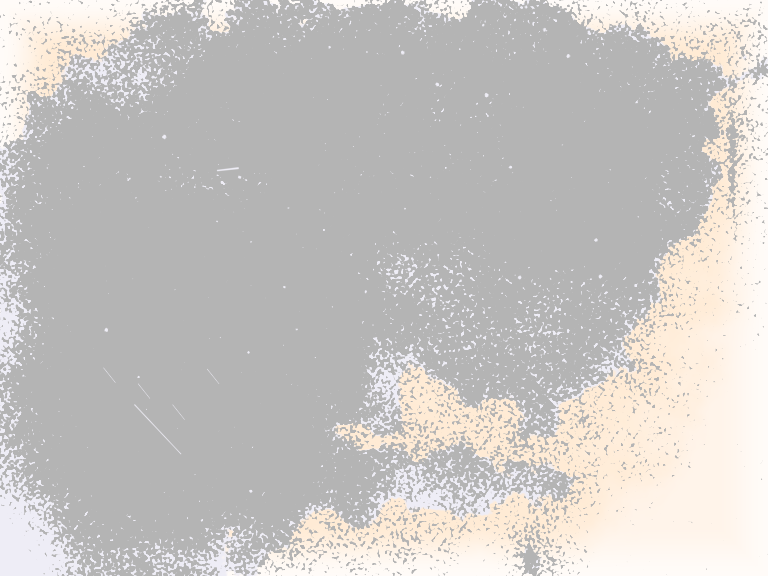
This texture is drawn by a Shadertoy shader. Its source:

```glsl
// Weathered grey paint flaking off warm paper, with lilac primer, grain and scratches.

const vec3 PAINT = vec3(0.706);
const vec3 PRIMER = vec3(0.935, 0.93, 0.965);
const vec3 PAPER_WARM = vec3(1.0, 0.922, 0.835);
const vec3 PAPER_PALE = vec3(1.0, 0.957, 0.918);
const vec3 PAPER_RIM = vec3(1.0, 0.985, 0.972);
const float EDGE_WARP = 0.10;      // raggedness of the paper outline
const float EDGE_FADE = 0.055;     // reach of wear beyond the outline
const float GRAIN_SCALE = 173.0;   // grains per canvas height
const float GRAIN_SOFTNESS = 0.13;
const float PAINT_LEVEL = -0.88;   // wear of intact paint
const float FLECK_CELLS = 15.0;

float hash(vec2 p) {
    vec3 q = fract(p.xyx * vec3(0.1031, 0.1030, 0.0973));
    q += dot(q, q.yzx + 33.33);
    return fract((q.x + q.y) * q.z);
}

float cornerSlope(vec2 cell, vec2 offset) {
    float angle = 6.2832 * hash(cell);
    return dot(vec2(cos(angle), sin(angle)), offset);
}

float gradientNoise(vec2 p) {
    vec2 i = floor(p), f = fract(p), e = vec2(1.0, 0.0);
    vec2 u = f * f * f * (f * (f * 6.0 - 15.0) + 10.0);
    float low = mix(cornerSlope(i, f), cornerSlope(i + e, f - e), u.x);
    float high = mix(cornerSlope(i + e.yx, f - e.yx), cornerSlope(i + 1.0, f - 1.0), u.x);
    return 1.4 * mix(low, high, u.y);
}

float fbm(vec2 p) {
    float sum = 0.0, amp = 0.5;
    for (int i = 0; i < 5; i++) {
        sum += amp * gradientNoise(p);
        p = mat2(1.6, 1.2, -1.2, 1.6) * p + 17.3;
        amp *= 0.55;
    }
    return sum;
}

// Capsule whose radius runs from ra to rb
float taper(vec2 p, vec2 a, vec2 b, float ra, float rb) {
    vec2 ab = b - a;
    float t = clamp(dot(p - a, ab) / dot(ab, ab), 0.0, 1.0);
    return length(p - a - ab * t) - mix(ra, rb, t);
}

float patchAt(vec2 p, vec2 centre, vec2 radius) {
    vec2 q = (p - centre) / radius;
    return exp(-dot(q, q));
}

// Positive inside bare paper
float paperDepth(vec2 p) {
    float d = length(max(vec2(0.434 - p.x, p.y - 0.523), 0.0)) - 0.469;  // upper left
    d = max(d, dot(p - vec2(0.938, 0.991), vec2(0.346, 0.938)));         // upper right
    d = max(d, dot(p - vec2(1.276, 0.844), vec2(0.952, -0.306)));        // right side
    d = max(d, dot(p - vec2(1.198, 0.601), vec2(0.883, -0.469)));        // lower right
    d = max(d, -taper(p, vec2(0.628, 0.240), vec2(1.042, 0.210), 0.014, 0.072));
    d = max(d, -taper(p, vec2(0.729, 0.332), vec2(0.781, 0.236), 0.018, 0.045));
    return max(d, -taper(p, vec2(0.477, -0.016), vec2(0.833, 0.028), 0.078, 0.108));
}

// Worn areas where primer shows through the paint
float primerWear(vec2 p) {
    float w = 0.55 * patchAt(p, vec2(0.23, 0.86), vec2(0.11, 0.07));
    w += 0.45 * patchAt(p, vec2(0.36, 0.68), vec2(0.12, 0.035));
    w += 0.30 * patchAt(p, vec2(0.75, 0.77), vec2(0.14, 0.11));
    w += 0.62 * patchAt(p, vec2(0.74, 0.52), vec2(0.13, 0.065));
    w += 0.48 * patchAt(p, vec2(0.93, 0.42), vec2(0.18, 0.10));
    w += 0.70 * patchAt(p, vec2(0.67, 0.33), vec2(0.05, 0.06));
    w += 0.60 * patchAt(p, vec2(0.76, 0.14), vec2(0.14, 0.06));
    w += 0.60 * patchAt(p, vec2(0.00, 0.42), vec2(0.07, 0.30));
    w += 0.55 * patchAt(p, vec2(0.30, 0.01), vec2(0.26, 0.07));
    return w + 1.40 * patchAt(p, vec2(0.0, 0.03), vec2(0.13, 0.12));
}

// Small chips scattered one to a cell
float flecks(vec2 p, float soft) {
    vec2 cell = floor(p * FLECK_CELLS);
    vec2 place = 0.15 + 0.7 * vec2(hash(cell + 3.1), hash(cell + 41.7));
    float radius = 0.0035 * pow(hash(cell + 9.4), 3.0);
    float d = length(p - (cell + place) / FLECK_CELLS) + 0.001 * gradientNoise(p * 300.0);
    return smoothstep(soft, -soft, d - radius) * step(0.4, hash(cell + 73.0));
}

float scratches(vec2 p, float soft) {
    float d = taper(p, vec2(0.234, 0.297), vec2(0.314, 0.212), 0.0008, 0.0005);
    d = min(d, taper(p, vec2(0.378, 0.704), vec2(0.413, 0.708), 0.0012, 0.0016));
    for (int i = 0; i < 4; i++) {
        vec2 a = vec2(0.18 + 0.06 * float(i), 0.37 - 0.08 * hash(vec2(i, 5)));
        d = min(d, taper(p, a, a + vec2(0.02, -0.025), 0.0003, 0.0002));
    }
    return smoothstep(soft, -soft, d);
}

void mainImage(out vec4 fragColor, in vec2 fragCoord) {
    vec2 p = fragCoord / iResolution.y;
    float width = iResolution.x / iResolution.y, soft = 0.8 / iResolution.y;
    float depth = paperDepth(p) + EDGE_WARP * fbm(p * 8.0);
    float mottling = fbm(p * 11.0 + 5.0);

    // Wear level: paint and primer outside, paper inside
    float outside = PAINT_LEVEL + primerWear(p) + 0.65 * exp(min(depth, 0.0) / EDGE_FADE);
    float inside = min(0.16 + 3.4 * depth, 0.85);
    float isPaper = smoothstep(-0.004, 0.004, depth);
    float level = mix(outside, inside, isPaper) + 0.45 * mottling;
    level -= 0.8 * patchAt(p, vec2(1.272, 0.71), vec2(0.006, 0.075));

    // Fine grain decides where the paint has gone
    vec2 q = mat2(0.8, 0.6, -0.6, 0.8) * p * GRAIN_SCALE;
    float grain = 0.75 * gradientNoise(q) + 0.4 * gradientNoise(q * 0.47 + 31.0);
    float bare = smoothstep(-GRAIN_SOFTNESS, GRAIN_SOFTNESS, grain + level);
    bare = max(bare, max(flecks(p, soft), scratches(p, soft)));

    // Paper pales inwards and towards the rim
    float rim = min(min(p.x, width - p.x), min(p.y, 1.0 - p.y));
    vec3 paper = mix(PAPER_WARM, PAPER_PALE, smoothstep(0.02, 0.2, depth));
    paper = mix(PAPER_RIM, paper, smoothstep(0.0, 0.09, rim));
    fragColor = vec4(mix(PAINT, mix(PRIMER, paper, isPaper), bare), 1.0);
}
```
